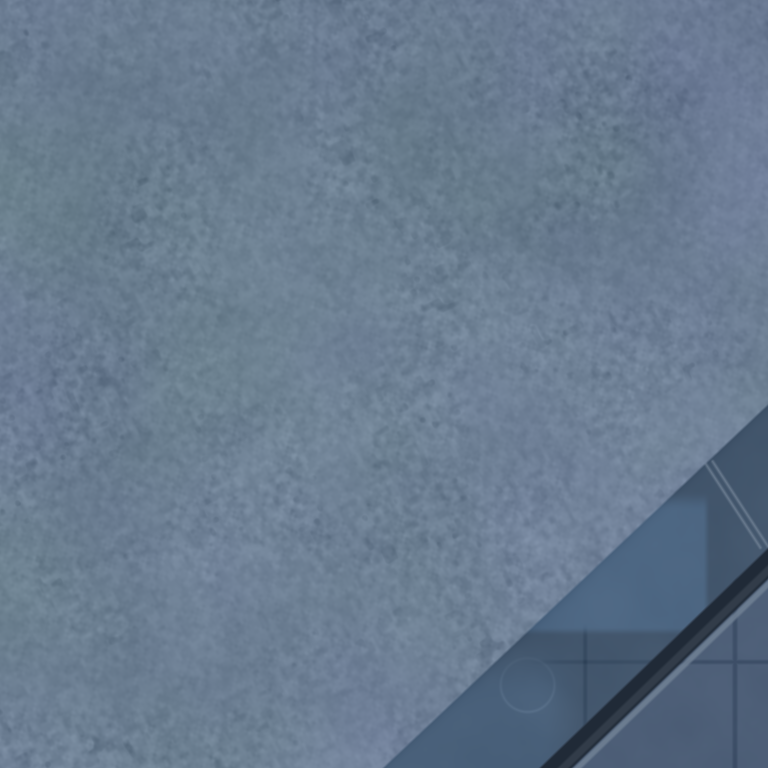
A three.js fragment shader for this texture:

```glsl
// A rough blue-grey concrete wall cut off by a diagonal edge, with a strip of
// glazing, a dark rail and tiled paving in the lower right corner.
// Layered value noise makes the grain; signed line distances place the rest.
#define WALL_COLOR vec3(0.425, 0.496, 0.578)
#define GLASS_COLOR vec3(0.305, 0.405, 0.515)
#define SHADE_COLOR vec3(0.262, 0.338, 0.425)
#define PAVING_COLOR vec3(0.300, 0.368, 0.465)
#define RAIL_COLOR vec3(0.125, 0.165, 0.215)
#define TRIM_COLOR vec3(0.440, 0.505, 0.580)
#define GRAIN_SCALE 125.0
#define GRAIN_AMOUNT 0.115
#define MOTTLE_AMOUNT 0.075
#define SOFTNESS 0.0022

varying vec2 vUv;

float hash(vec2 p) {
  return fract(sin(dot(p, vec2(127.1, 311.7))) * 43758.5453);
}

float noise(vec2 p) {
  vec2 i = floor(p), f = fract(p);
  f = f * f * (3.0 - 2.0 * f);
  return mix(mix(hash(i), hash(i + vec2(1.0, 0.0)), f.x),
             mix(hash(i + vec2(0.0, 1.0)), hash(i + 1.0), f.x), f.y);
}

float fbm(vec2 p) {
  float sum = 0.0, gain = 0.5;
  for (int i = 0; i < 4; i++) {
    sum += gain * noise(p);
    p = mat2(1.6, 1.2, -1.2, 1.6) * p + 7.3;
    gain *= 0.5;
  }
  return sum / 0.9375;
}

// Signed distance to the line a-b, positive on its left.
float side(vec2 p, vec2 a, vec2 b) {
  vec2 d = normalize(b - a);
  return d.x * (p.y - a.y) - d.y * (p.x - a.x);
}

float segment(vec2 p, vec2 a, vec2 b) {
  vec2 d = b - a;
  return length(p - a - d * clamp(dot(p - a, d) / dot(d, d), 0.0, 1.0));
}

float cover(float d) {
  return smoothstep(-SOFTNESS, SOFTNESS, d);
}

float stroke(float d, float halfWidth) {
  return 1.0 - smoothstep(halfWidth - SOFTNESS, halfWidth + SOFTNESS, abs(d));
}

vec3 wall(vec2 p) {
  mat2 lean = mat2(0.88, -0.47, 0.47, 0.88);
  vec2 q = lean * p * vec2(1.0, 0.9);
  float mottle = fbm(p * 7.0 + 3.1) - 0.5;
  float grain = 0.65 * noise(q * GRAIN_SCALE) + 0.35 * noise(q * GRAIN_SCALE * 1.9 + 17.0) - 0.5;
  float pits = smoothstep(0.68, 0.95, noise(q * GRAIN_SCALE * 0.7 + 41.0));
  float rough = smoothstep(0.3, 0.65, fbm(p * 9.0 + 21.0));
  vec3 c = WALL_COLOR + MOTTLE_AMOUNT * mottle;
  c += GRAIN_AMOUNT * grain * mix(0.6, 1.0, rough);
  c -= 0.045 * pits * rough;
  c += 0.03 * (0.55 - p.y);
  // Slow drift between greenish grey and violet blue.
  float tint = fbm(p * 4.0 + 11.0) - 0.5 + 0.25 * (p.x - 0.45);
  return c + tint * vec3(0.012, -0.018, 0.045);
}

vec3 glazing(vec2 p) {
  // The bright pane, bounded by shaded frames above, below and to the right.
  float pane = smoothstep(0.172, 0.184, p.y) * (1.0 - smoothstep(0.335, 0.362, p.y));
  pane *= 1.0 - smoothstep(0.915, 0.925, p.x);
  vec3 c = mix(SHADE_COLOR, GLASS_COLOR, pane);
  c = mix(c, GLASS_COLOR, 0.6 * (1.0 - smoothstep(0.09, 0.17, p.y)) * (1.0 - smoothstep(0.70, 0.77, p.x)));
  c += 0.035 * (fbm(p * 14.0) - 0.5);
  // Faint reflected joints and a ring.
  float low = 1.0 - smoothstep(0.17, 0.19, p.y);
  c -= 0.045 * low * stroke(p.x - 0.762, 0.0025);
  c -= 0.035 * stroke(p.y - 0.138, 0.0025) * smoothstep(0.68, 0.74, p.x);
  vec2 r = p - vec2(0.687, 0.108);
  c += 0.055 * stroke(length(r) - 0.035, 0.0015) * (0.6 - 8.0 * r.y);
  // Twin mullion lines.
  vec2 top = vec2(0.917, 0.398), bottom = vec2(0.990, 0.286);
  for (int i = 0; i < 2; i++) {
    vec2 shift = vec2(0.011 * float(i), 0.001);
    c = mix(c, TRIM_COLOR, 0.8 * stroke(segment(p, top + shift, bottom + shift), 0.0016));
  }
  return c;
}

vec3 paving(vec2 p) {
  float joints = max(stroke(p.x - 0.957, 0.003), stroke(p.y - 0.138, 0.0025));
  return PAVING_COLOR - 0.065 * joints + 0.03 * (fbm(p * 18.0) - 0.5);
}

void main() {
  vec2 p = vUv;
  float wallEdge = side(p, vec2(0.499, 0.0), vec2(1.0, 0.473));
  float railTop = side(p, vec2(0.703, 0.0), vec2(1.0, 0.286));
  float railBase = side(p, vec2(0.745, 0.0), vec2(1.0, 0.246));

  vec3 c = mix(paving(p), glazing(p), cover(railTop));
  float rail = cover(-railTop) * cover(railBase);
  vec3 railShade = RAIL_COLOR + 0.07 * stroke(railBase - 0.008, 0.005);
  c = mix(c, railShade, rail);
  c = mix(c, TRIM_COLOR, 0.85 * stroke(railBase + 0.005, 0.0035));
  c -= 0.035 * exp(-abs(wallEdge) * 220.0) * cover(-wallEdge);
  gl_FragColor = vec4(mix(c, wall(p), cover(wallEdge)), 1.0);
}
```
